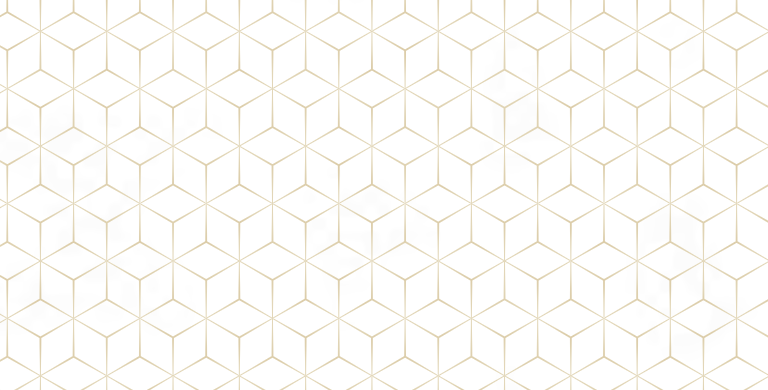
Write a Shadertoy shader that draws this pattern.

```glsl
// Tumbling-block cubes in thin gold line on white. Each hexagonal cell has six
// spokes running from its centre to its corners; together they form the rhombi.
// Spokes widen toward the corners, and faint smudges mottle the paper.

const float PITCH = 0.08633;                 // cell width, in canvas widths
const vec2 ORIGIN = vec2(0.3548, 0.2428);    // centre of one cell
const float THIN = 0.0013;                   // line width at six-way joints
const float THICK = 0.0024;                  // line width at three-way joints
const float NODE_RADIUS = 0.0016;            // dot on three-way joints
const vec3 PAPER = vec3(1.0);
const vec3 GOLD = vec3(0.885, 0.84, 0.72);
const vec3 DEEP_GOLD = vec3(0.86, 0.80, 0.66);
const float SMUDGE = 0.012;                  // darkest smudge on the paper
const float SQRT3 = 1.7320508;

float hash(vec2 p) {
    p = fract(p * vec2(0.1031, 0.1137));
    p += dot(p, p.yx + 33.33);
    return fract((p.x + p.y) * p.x * 17.3);
}

float noise(vec2 p) {
    vec2 i = floor(p), f = fract(p);
    f = f * f * (3.0 - 2.0 * f);
    return mix(mix(hash(i), hash(i + vec2(1, 0)), f.x),
               mix(hash(i + vec2(0, 1)), hash(i + vec2(1, 1)), f.x), f.y);
}

// Offset from the nearest point of a triangular lattice of unit spacing
vec2 hexLocal(vec2 p) {
    vec2 size = vec2(1.0, SQRT3);
    vec2 a = p - size * floor(p / size + 0.5);
    vec2 b = p - size * (floor(p / size) + 0.5);
    return dot(a, a) < dot(b, b) ? a : b;
}

// Pixel coverage of a line, also correct when thinner than one pixel
float lineCoverage(float dist, float width, float pixel) {
    vec2 edges = (vec2(0.5, -0.5) * width - dist) / pixel + 0.5;
    edges = clamp(edges, 0.0, 1.0);
    return edges.x - edges.y;
}

void mainImage(out vec4 fragColor, in vec2 fragCoord) {
    float pixel = 1.0 / iResolution.x;
    vec2 uv = fragCoord * pixel;

    // Fold the cell to one quadrant holding an upright and a slanted spoke
    vec2 q = abs(hexLocal((uv - ORIGIN) / PITCH));
    vec2 slant = vec2(0.5 * SQRT3, 0.5);
    vec2 upright = vec2(q.x, q.y);
    vec2 slanted = vec2(abs(dot(q, vec2(-slant.y, slant.x))), dot(q, slant));
    vec2 spoke = upright.x < slanted.x ? upright : slanted;
    float along = clamp(spoke.y * SQRT3, 0.0, 1.0);

    // Tapered lines and joint dots
    float width = mix(THIN, THICK, smoothstep(0.0, 1.0, along));
    float ink = lineCoverage(spoke.x * PITCH, width, pixel);
    float nodeDist = length(spoke - vec2(0.0, 1.0 / SQRT3)) * PITCH;
    ink = max(ink, clamp((NODE_RADIUS - nodeDist) / pixel + 0.5, 0.0, 1.0));

    // Uneven gilding, darker toward the three-way joints
    float gilding = 0.6 * along + 0.4 * noise(uv * 38.0);
    vec3 gold = mix(GOLD, DEEP_GOLD, smoothstep(0.4, 1.0, gilding));

    // Faint, sparse smudges
    float patches = smoothstep(0.6, 0.85, noise(uv * 9.0 + 4.0));
    float grain = smoothstep(0.35, 0.75, noise(uv * 60.0));
    vec3 paper = PAPER - SMUDGE * patches * grain;

    fragColor = vec4(mix(paper, gold, ink), 1.0);
}
```
